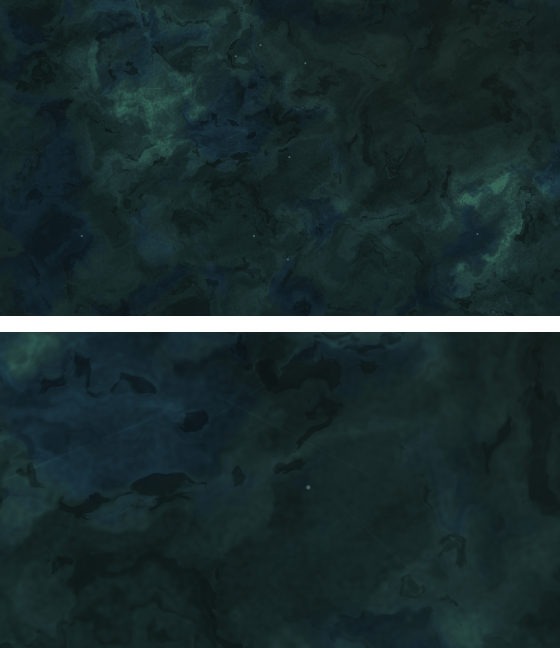
Top, the full canvas; bottom, a detail of the centre.
Write a Shadertoy shader that draws this texture.

```glsl
const vec3 RAMP[6] = vec3[6](
    vec3(0.065, 0.115, 0.115), vec3(0.08, 0.15, 0.15), vec3(0.10, 0.18, 0.18),
    vec3(0.12, 0.22, 0.22), vec3(0.15, 0.28, 0.26), vec3(0.20, 0.39, 0.34));
const vec3 BLUE_TINT = vec3(0.80, 0.88, 1.10);
const vec3 OLIVE_TINT = vec3(1.16, 1.0, 0.86);
const float BASE_TONE = -0.62;
const float TONE_TO_RAMP = 1.5;
const float CLOUD_SCALE = 3.2;
const float PATCH_SCALE = 7.0;
const float FLECK_SCALE = 13.0;
const float GRAIN_SCALE = 130.0;
const float SPECK_CELLS = 9.0;
const int SCRATCH_COUNT = 12;

vec2 hash2(vec2 c) {
    vec3 h = fract(c.xyx * vec3(0.1031, 0.1030, 0.0973));
    h += dot(h, h.yzx + 33.33);
    return fract((h.xx + h.yz) * h.zy);
}

float cornerSlope(vec2 cell, vec2 offset, vec2 f) {
    return dot(2.0 * hash2(cell + offset) - 1.0, f - offset);
}

float gradientNoise(vec2 p) {
    vec2 i = floor(p), f = p - i;
    vec2 u = f * f * f * (f * (f * 6.0 - 15.0) + 10.0);
    float low = mix(cornerSlope(i, vec2(0, 0), f), cornerSlope(i, vec2(1, 0), f), u.x);
    float high = mix(cornerSlope(i, vec2(0, 1), f), cornerSlope(i, vec2(1, 1), f), u.x);
    return mix(low, high, u.y);
}

// Layered noise scaled to a spread of about one
float fbm(vec2 p) {
    float sum = 0.0, amp = 3.8;
    mat2 turn = mat2(1.6, 1.2, -1.2, 1.6);
    for (int i = 0; i < 5; i++) {
        sum += amp * gradientNoise(p);
        p = turn * p + 17.3;
        amp *= 0.56;
    }
    return sum;
}

float blob(vec2 p, vec2 center, vec2 radius) {
    vec2 d = (p - center) / radius;
    return exp(-dot(d, d));
}

float segmentDistance(vec2 p, vec2 a, vec2 b) {
    vec2 ab = b - a;
    return length(p - a - ab * clamp(dot(p - a, ab) / dot(ab, ab), 0.0, 1.0));
}

// Faint hairlines, mostly over the worn left side
float scratches(vec2 p, float pixel) {
    float mask = 0.0;
    for (int i = 0; i < SCRATCH_COUNT; i++) {
        vec2 start = hash2(vec2(float(i), 41.0)) * vec2(1.0, 0.6) + vec2(0.0, 0.4);
        vec2 shape = hash2(vec2(float(i), 73.0));
        float angle = mix(-1.1, 0.7, shape.x);
        vec2 end = start + mix(0.05, 0.22, shape.y) * vec2(cos(angle), sin(angle));
        float d = segmentDistance(p, start, end);
        mask = max(mask, 1.0 - smoothstep(0.0, 0.001 + pixel, d));
    }
    return mask;
}

// Rare pale dust points
float specks(vec2 p, float pixel) {
    vec2 cell = floor(p * SPECK_CELLS);
    vec2 spot = (cell + 0.2 + 0.6 * hash2(cell + 5.0)) / SPECK_CELLS;
    float present = step(0.94, hash2(cell + 91.0).x);
    return present * (1.0 - smoothstep(0.001, 0.002 + pixel, length(p - spot)));
}

void mainImage(out vec4 fragColor, in vec2 fragCoord) {
    vec2 p = fragCoord / iResolution.y;
    float pixel = 1.0 / iResolution.y;
    vec2 warp = vec2(fbm(p * 4.0 + 3.0), fbm(p * 4.0 + 29.0));
    vec2 q = p + 0.045 * warp;

    // Broad worn areas
    float worn = 1.5 * blob(q, vec2(0.52, 0.75), vec2(0.40, 0.30))
        + 2.0 * blob(q, vec2(1.60, 0.17), vec2(0.11, 0.24))
        + 0.8 * blob(q, vec2(1.45, 0.38), vec2(0.36, 0.15))
        + 0.7 * blob(q, vec2(1.70, 0.46), vec2(0.14, 0.10))
        + 0.6 * blob(q, vec2(0.80, 0.30), vec2(0.45, 0.28));
    float contrast = mix(0.65, 1.2, clamp(worn, 0.0, 1.0));

    // Clouds, ragged patches and slanted rub marks
    float cloud = fbm(p * CLOUD_SCALE + 0.15 * warp + 8.0);
    float patchField = fbm(q * PATCH_SCALE + 50.0);
    float patches = 2.0 * smoothstep(-0.7, 0.9, patchField) - 1.0;
    vec2 slanted = mat2(0.84, -0.54, 0.54, 0.84) * p;
    float rubs = fbm(slanted * vec2(6.0, 19.0) + 12.0);
    float grain = gradientNoise(p * GRAIN_SCALE);
    float tone = BASE_TONE + worn
        + contrast * (0.38 * cloud + 0.48 * patches + 0.20 * rubs + 0.45 * grain);

    // Dark pits and larger stains
    float pits = smoothstep(1.15, 1.65, fbm(q * FLECK_SCALE + 77.0));
    float stains = smoothstep(1.0, 1.5, fbm(q * 5.5 + 120.0));
    tone -= 1.1 * contrast * pits + 0.8 * contrast * stains;
    tone += 0.35 * scratches(p, pixel);

    // Tone to colour
    float level = (tone + 1.2) * TONE_TO_RAMP;
    vec3 color = RAMP[0] * (1.0 + 0.12 * clamp(level, -2.0, 0.0));
    for (int i = 1; i < 6; i++)
        color = mix(color, RAMP[i], clamp(level - float(i - 1), 0.0, 1.0));

    // Blue and olive discolouration
    float blue = smoothstep(0.1, 1.3, fbm(q * 3.5 + 200.0));
    float olive = blob(p, vec2(1.40, 0.82), vec2(0.45, 0.32));
    color *= mix(vec3(1.0), BLUE_TINT, blue * (1.0 - 0.7 * olive));
    color *= mix(vec3(1.0), OLIVE_TINT, 0.7 * olive);
    color = mix(color, vec3(0.36, 0.50, 0.48), 0.7 * specks(p, pixel));
    fragColor = vec4(color, 1.0);
}
```
